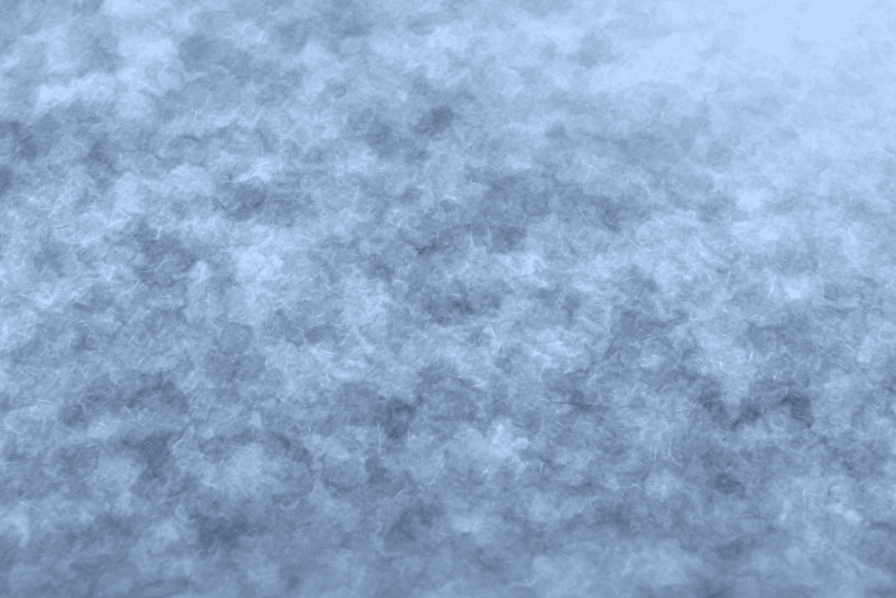
Reproduce this texture procedurally as a WebGL 1 fragment shader.

```glsl
precision highp float;
// Fresh blue-grey snow: feathery clumps and ice needles, softening into haze at the upper right.
uniform vec2 u_resolution;

float hash(vec2 p) {
  return fract(sin(dot(p, vec2(127.1, 311.7))) * 43758.5);
}

vec2 hash2(vec2 p) {
  return vec2(hash(p), hash(p + 37.3));
}

// Smooth value noise centred on zero
float noise(vec2 p) {
  vec2 i = floor(p), f = fract(p);
  f = f * f * (3.0 - 2.0 * f);
  float low = mix(hash(i), hash(i + vec2(1.0, 0.0)), f.x);
  float high = mix(hash(i + vec2(0.0, 1.0)), hash(i + 1.0), f.x);
  return mix(low, high, f.y) - 0.5;
}

mat2 rotate(float a) {
  return mat2(cos(a), sin(a), -sin(a), cos(a));
}

// Tapered light and dark slivers, two per cell, pointing in random directions
float needles(vec2 p, float scale, float halfWidth) {
  p *= scale;
  halfWidth *= scale;
  vec2 cell = floor(p);
  float sum = 0.0;
  for (int y = -1; y <= 1; y++) {
    for (int x = -1; x <= 1; x++) {
      vec2 id = cell + vec2(float(x), float(y));
      vec2 d = p - id - hash2(id);
      for (int k = 0; k < 2; k++) {
        vec2 seed = id + 19.7 * float(k + 1);
        float angle = 3.14 * hash(seed + 5.1);
        vec2 axis = vec2(cos(angle), 0.75 * sin(angle));
        axis = normalize(axis);
        float along = abs(dot(d, axis)) / mix(0.35, 0.85, hash(seed + 8.4));
        float across = abs(d.x * axis.y - d.y * axis.x);
        float body = 1.0 - smoothstep(0.0, 2.0 * halfWidth, across);
        sum += body * (1.0 - smoothstep(0.3, 1.0, along)) * (hash(seed + 2.6) - 0.42);
      }
    }
  }
  return sum;
}

void main() {
  vec2 p = gl_FragCoord.xy / u_resolution.y;
  float pixel = 1.0 / u_resolution.y;

  // Snow field recedes towards the top
  vec2 q = vec2((p.x - 0.75) * (1.0 + 0.3 * p.y), p.y * (1.0 + 0.2 * p.y)) + 4.0;

  // Haze in the far corner and a band of sharp focus across the middle
  float haze = 1.0 - smoothstep(0.05, 0.8, length((p - vec2(1.5, 1.02)) * vec2(0.85, 1.1)));
  float focus = smoothstep(-0.15, 0.3, p.y) * (1.0 - 0.65 * smoothstep(0.55, 1.0, p.y));
  focus *= 1.0 - 0.85 * haze;

  // Ragged edges come from bending the clumps
  vec2 bend = vec2(noise(q * 31.0), noise(q * 31.0 + 17.0));
  bend += 0.6 * vec2(noise(q * 74.0 + 3.0), noise(q * 74.0 + 29.0));
  vec2 w = q + bend * 0.026;

  // Clumps, from broad drifts down to tufts
  float clumps = 0.20 * noise(w * vec2(4.0, 6.0));
  clumps += 0.34 * noise(rotate(0.25) * w * vec2(10.0, 14.0));
  clumps += 0.32 * noise(rotate(-0.3) * w * vec2(21.0, 28.0));
  float tufts = 0.25 * noise(rotate(0.6) * w * vec2(44.0, 56.0));
  tufts += 0.19 * noise(rotate(-0.7) * w * vec2(85.0, 105.0));
  tufts += 0.13 * noise(rotate(0.4) * q * 165.0);

  // Shaded hollows between the clumps
  float hollow = smoothstep(0.1, 0.36, noise(w * vec2(9.0, 15.0) + 51.0));
  hollow *= 0.6 + noise(w * 40.0 + 11.0);

  // Fine ice crystals at three sizes
  float width = max(0.0014, 0.6 * pixel);
  float crystals = needles(q, 24.0, width * 1.2);
  crystals += needles(q + 2.3, 42.0, width);
  crystals += 0.8 * needles(rotate(0.5) * q, 66.0, width);

  // Light falls off towards the near edge
  float light = mix(0.46, 0.76, smoothstep(-0.05, 0.95, p.y)) + 0.26 * haze;
  float tone = light + 0.03;
  tone += clumps * (1.0 - 0.75 * haze);
  tone += tufts * mix(0.3, 1.0, focus);
  tone -= 0.2 * hollow * (1.0 - 0.8 * haze);
  tone += 0.2 * crystals * mix(0.15, 1.0, focus);

  vec3 shadowBlue = vec3(0.25, 0.335, 0.44);
  vec3 frostBlue = vec3(0.72, 0.82, 0.96);
  vec3 color = mix(shadowBlue, frostBlue, clamp(tone, -0.1, 1.06));
  gl_FragColor = vec4(color, 1.0);
}
```
